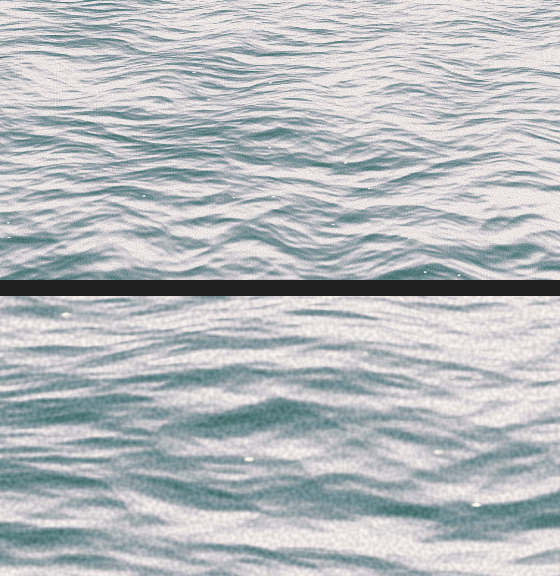
Top, the full canvas; bottom, a detail of the centre.
Give the GLSL for this texture, as a Shadertoy shader.

```glsl
const int OCTAVES = 4;
const vec2 WAVE_FREQ = vec2(3.0, 13.0);   // long, flat ripples
const float FREQ_GAIN = 1.8;
const float SLOPE_GAIN = 0.9;
const float SLOPE_STEP = 0.003;
const float HORIZON = 2.0;                // height of the vanishing line
const float SWELL = 1.7;
const vec2 GLARE = vec2(0.28, 0.9);       // brightening towards the far right
const float TONE_SPREAD = 1.2;
const float GRAIN = 0.11;
const float GRAIN_FREQ = 190.0;
const float GLINT_CELL = 0.045;
const float GLINT_SHARE = 0.06;
const vec2 GLINT_SIZE = vec2(0.008, 0.004);
const vec3 GLINT_COLOR = vec3(0.99, 0.96, 0.91);

// Water shades from wave face to sky reflection, and their tonal ranks
const vec3 SHADES[6] = vec3[6](
    vec3(0.30, 0.46, 0.45), vec3(0.43, 0.55, 0.57), vec3(0.56, 0.62, 0.64),
    vec3(0.69, 0.71, 0.73), vec3(0.82, 0.80, 0.82), vec3(0.92, 0.90, 0.89));
const float RANKS[6] = float[6](0.01, 0.07, 0.20, 0.36, 0.56, 0.82);

float hash(vec2 p) {
    return fract(sin(dot(p, vec2(127.1, 311.7))) * 43758.5453);
}

float cornerSlope(vec2 cell, vec2 offset) {
    float angle = 6.28319 * hash(cell);
    return dot(vec2(cos(angle), sin(angle)), offset);
}

float gradientNoise(vec2 p) {
    vec2 cell = floor(p);
    vec2 f = p - cell;
    vec2 s = f * f * f * (f * (f * 6.0 - 15.0) + 10.0);
    vec2 e = vec2(1.0, 0.0);
    float low = mix(cornerSlope(cell, f), cornerSlope(cell + e.xy, f - e.xy), s.x);
    float high = mix(cornerSlope(cell + e.yx, f - e.yx),
                     cornerSlope(cell + e.xx, f - e.xx), s.x);
    return mix(low, high, s.y);
}

// Slope of sharp-crested waves: negative on faces turned to the viewer
float waveSlope(vec2 p) {
    float slope = 0.0;
    float weight = 1.0;
    vec2 freq = WAVE_FREQ;
    for (int i = 0; i < OCTAVES; i++) {
        float tilt = 0.05 * sin(float(i) * 2.4 + 0.6);
        vec2 q = vec2(p.x, p.y + tilt * p.x) * freq + 17.3 * float(i);
        float e = SLOPE_STEP * freq.y;
        float rise = abs(gradientNoise(q + vec2(0.0, e)))
                   - abs(gradientNoise(q - vec2(0.0, e)));
        slope += weight * rise / (2.0 * e);
        weight *= SLOPE_GAIN;
        freq *= FREQ_GAIN;
    }
    return slope;
}

vec3 waterColor(float rank) {
    vec3 color = SHADES[0];
    for (int i = 1; i < 6; i++) {
        float t = (rank - RANKS[i - 1]) / (RANKS[i] - RANKS[i - 1]);
        color = mix(color, SHADES[i], clamp(t, 0.0, 1.0));
    }
    return color;
}

// Scattered sparkles, one candidate per grid cell
float glints(vec2 uv) {
    vec2 cell = floor(uv / GLINT_CELL);
    vec2 jitter = 0.25 + 0.5 * vec2(hash(cell + 3.1), hash(cell + 8.7));
    vec2 d = (uv - (cell + jitter) * GLINT_CELL) / GLINT_SIZE;
    float present = step(1.0 - GLINT_SHARE, hash(cell + 41.0));
    return present * (1.0 - smoothstep(0.3, 1.0, length(d)));
}

void mainImage(out vec4 fragColor, in vec2 fragCoord) {
    vec2 uv = fragCoord / iResolution.y;
    vec2 centered = uv - 0.5 * vec2(iResolution.x / iResolution.y, 1.0);

    // Perspective: ripples shrink with distance
    float depth = 1.0 / (HORIZON - uv.y);
    vec2 p = vec2(centered.x * 1.5 * depth, 2.25 * depth * depth * (HORIZON - uv.y));
    p.y += 0.05 * gradientNoise(p * vec2(3.0, 4.0) + 5.0);

    // Tone from slope, swell and glare, turned into a rank from 0 to 1
    float tone = waveSlope(p);
    tone += SWELL * gradientNoise(p * vec2(1.6, 5.0) + 31.0);
    tone += dot(centered, GLARE);
    float rank = 1.0 / (1.0 + exp(-1.7 * tone / TONE_SPREAD));

    vec3 color = waterColor(rank);
    float darkness = 1.0 - smoothstep(0.3, 0.65, rank);
    color = mix(color, GLINT_COLOR, glints(uv) * darkness);

    // Film grain
    color += GRAIN * gradientNoise(uv * GRAIN_FREQ);
    fragColor = vec4(clamp(color, 0.0, 1.0), 1.0);
}
```
